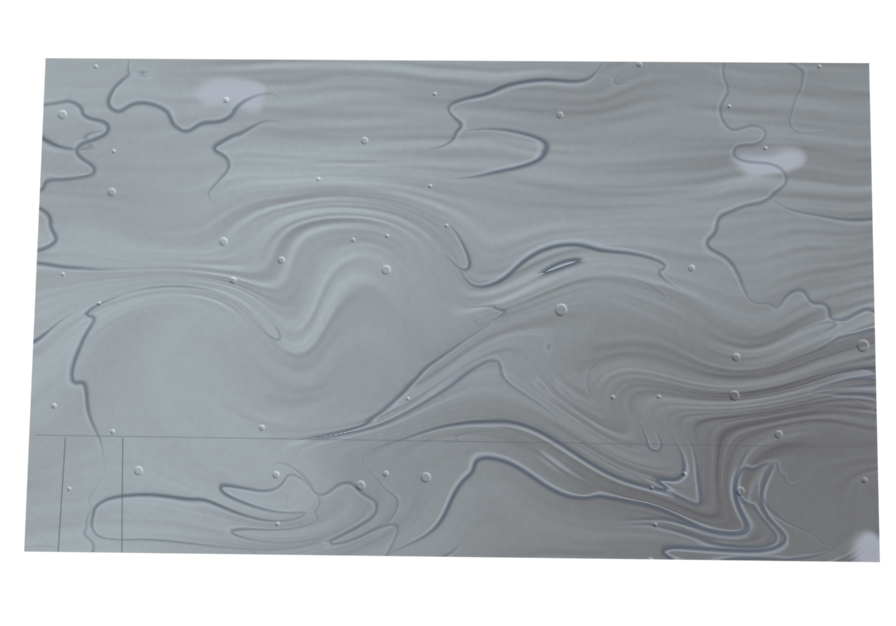
Give the GLSL for this texture, as a WebGL 2 fragment shader.

```glsl
#version 300 es
precision highp float;
// A slightly skewed sheet of grey, glossy poured film on white.
// Stretched noise, bent by soft vortices, is lit as fine streaks; contour
// lines of the same flow become creases, with bubbles and scratches on top.

uniform vec2 u_resolution;
out vec4 outColor;

const vec3 SHADOW = vec3(0.42, 0.42, 0.43);
const vec3 SHEEN = vec3(0.65, 0.69, 0.71);
const vec3 GLARE = vec3(0.70, 0.72, 0.77);
const vec3 CREASE_DARK = vec3(0.33, 0.36, 0.41);
const vec3 CREASE_LIGHT = vec3(0.70, 0.74, 0.79);
const vec2 TOP_LEFT = vec2(0.051, 0.907);
const vec2 TOP_RIGHT = vec2(0.970, 0.899);
const vec2 LOW_RIGHT = vec2(0.982, 0.102);
const vec2 LOW_LEFT = vec2(0.027, 0.119);
const vec2 LIGHT_STEP = vec2(-0.002, 0.004);
const int VORTICES = 9;
const float STREAK_GAIN = 1.5;
const float CREASE_WIDTH = 0.0024;
const float BUBBLE_GRID = 15.0;
const float BUBBLE_SHARE = 0.2;

float hash(vec2 p) {
  return fract(sin(dot(p, vec2(127.1, 311.7))) * 43758.5453);
}

float noise(vec2 p) {
  vec2 i = floor(p), f = fract(p);
  f = f * f * (3.0 - 2.0 * f);
  return mix(mix(hash(i), hash(i + vec2(1, 0)), f.x),
             mix(hash(i + vec2(0, 1)), hash(i + vec2(1, 1)), f.x), f.y);
}

float fbm(vec2 p) {
  float sum = 0.0, amp = 0.54;
  for (int i = 0; i < 3; i++) {
    sum += amp * noise(p);
    p = p * 2.03 + 17.3;
    amp *= 0.5;
  }
  return sum;
}

// Flow coordinates: long axis along x, curled by scattered vortices
vec2 flow(vec2 p) {
  vec2 q = p;
  for (int i = 0; i < VORTICES; i++) {
    float id = float(i);
    vec2 c = vec2(0.15 + 1.2 * hash(vec2(id, 3.7)), 0.15 + 0.7 * hash(vec2(id, 8.1)));
    float radius = mix(0.07, 0.16, hash(vec2(id, 5.3)));
    vec2 d = q - c, e = d * vec2(0.6, 1.0) / radius;
    float a = (hash(vec2(id, 9.9)) - 0.5) * 4.5 * exp(-dot(e, e));
    q = c + mat2(cos(a), sin(a), -sin(a), cos(a)) * d;
  }
  q.y -= 0.16 * (p.x - 0.3) * smoothstep(0.65, 0.2, p.y);
  return q + 0.10 * (vec2(fbm(p * 3.0), fbm(p * 3.0 + 7.0)) - 0.5);
}

float streakHeight(vec2 q) {
  return 0.55 * noise(q * vec2(2.5, 22.0)) + 0.28 * noise(q * vec2(4.0, 58.0))
       + 0.13 * noise(q * vec2(7.0, 115.0));
}

// Dark and bright side of a crease along one contour of the warped field
vec2 crease(vec2 p, vec2 scale, float seed, float px) {
  const float E = 0.0015;
  float f = fbm(flow(p) * scale + seed);
  vec2 g = vec2(fbm(flow(p + vec2(E, 0)) * scale + seed),
                fbm(flow(p + vec2(0, E)) * scale + seed)) - f;
  float d = (f - 0.47) / max(length(g) / E, 0.6);
  float strength = smoothstep(0.36, 0.72, noise(p * vec2(3.5, 5.0) + seed));
  float w = max(CREASE_WIDTH * (0.5 + strength), 0.7 * px);
  float bright = (d - 1.7 * w) / w;
  return strength * vec2(exp(-d * d / (w * w)), 0.65 * exp(-bright * bright));
}

// Lit rims of small bubbles, one candidate per grid cell
float bubbles(vec2 p, float px) {
  vec2 cell = floor(p * BUBBLE_GRID);
  vec2 c = (cell + 0.2 + 0.6 * vec2(hash(cell), hash(cell + 41.0))) / BUBBLE_GRID;
  float size = hash(cell + 13.0);
  float radius = mix(0.002, 0.009, size * size * size);
  vec2 d = p - c;
  float ring = exp(-pow((length(d) - radius) / max(0.0018, 0.7 * px), 2.0));
  float side = dot(d, vec2(0.6, 0.8)) / max(length(d), 0.001);
  return step(hash(cell + 29.0), BUBBLE_SHARE) * ring * (side + 0.15);
}

float scratch(vec2 p, vec2 a, vec2 b, float px) {
  vec2 ab = b - a;
  float d = length(p - a - ab * clamp(dot(p - a, ab) / dot(ab, ab), 0.0, 1.0));
  return 1.0 - smoothstep(0.0, max(0.0025, 1.2 * px), d);
}

float glare(vec2 uv, vec2 c, vec2 size) {
  vec2 d = (uv - c) / size + 0.9 * (vec2(noise(uv * 28.0), noise(uv * 28.0 + 5.0)) - 0.5);
  return 1.0 - smoothstep(0.5, 1.0, length(d));
}

// Positive to the right of the line from a to b
float inside(vec2 p, vec2 a, vec2 b) {
  vec2 d = normalize(b - a);
  return d.y * (p.x - a.x) - d.x * (p.y - a.y);
}

void main() {
  vec2 uv = gl_FragCoord.xy / u_resolution;
  vec2 aspect = vec2(u_resolution.x / u_resolution.y, 1.0);
  vec2 p = uv * aspect;
  float px = 1.0 / u_resolution.y;

  // Broad light falloff, then streak relief
  vec2 q = flow(p);
  float tone = 0.86 - 0.36 * smoothstep(0.05, 1.0, uv.x);
  tone -= 0.44 * smoothstep(0.62, 0.3, uv.y) * smoothstep(0.15, 0.85, uv.x);
  tone += 0.5 * (fbm(q * vec2(2.0, 7.0) + 31.0) - 0.47);
  float relief = streakHeight(q) - streakHeight(flow(p + LIGHT_STEP));
  tone += STREAK_GAIN * relief * mix(0.35, 1.3, smoothstep(0.3, 0.7, noise(p * 5.0 + 3.0)));
  tone += 0.05 * (noise(p * 150.0) - 0.5);
  vec3 color = mix(SHADOW, SHEEN, clamp(tone, -0.15, 1.15));

  // Glossy patches
  float gloss = glare(uv, vec2(0.25, 0.852), vec2(0.045, 0.03))
              + glare(uv, vec2(0.855, 0.735), vec2(0.04, 0.04))
              + glare(uv, vec2(0.97, 0.115), vec2(0.04, 0.035));
  color = mix(color, GLARE, 0.75 * min(gloss, 1.0));

  // Creases: long pulled folds, then smaller branching ones
  vec2 folds = max(crease(p, vec2(1.5, 5.5), 2.0, px), crease(p, vec2(2.2, 7.0), 23.0, px));
  folds = max(folds, 0.75 * crease(p, vec2(5.0, 8.0), 47.0, px));
  color = mix(color, CREASE_LIGHT, 0.75 * folds.y);
  color = mix(color, CREASE_DARK, 0.8 * folds.x);

  // Bubbles and straight scratches
  color += 0.17 * bubbles(p, px);
  float lines = scratch(p, vec2(0.04, 0.305) * aspect, vec2(0.97, 0.285) * aspect, px) * 0.5;
  lines += scratch(p, vec2(0.065, 0.12) * aspect, vec2(0.073, 0.30) * aspect, px);
  lines += scratch(p, vec2(0.136, 0.12) * aspect, vec2(0.137, 0.30) * aspect, px);
  color = mix(color, CREASE_DARK, 0.45 * min(lines, 1.0));

  // Skewed sheet outline on white
  vec2 tl = TOP_LEFT * aspect, tr = TOP_RIGHT * aspect;
  vec2 lr = LOW_RIGHT * aspect, ll = LOW_LEFT * aspect;
  float edge = min(min(inside(p, tl, tr), inside(p, tr, lr)),
                   min(inside(p, lr, ll), inside(p, ll, tl)));
  outColor = vec4(mix(vec3(1.0), color, smoothstep(-px, px, edge)), 1.0);
}
```
